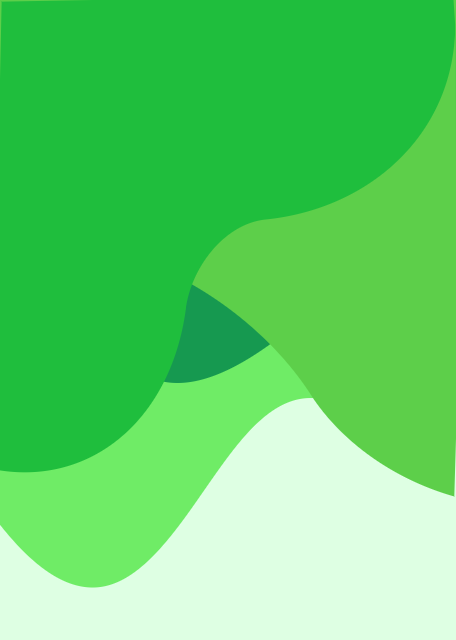
A WebGL 1 fragment shader for this background:

```glsl
precision highp float;

uniform vec2 u_resolution;

#define ASPECT 0.711
#define EDGE_WIDTH 1.0
#define MINT vec3(0.87, 1.0, 0.89)
#define LIME vec3(0.435, 0.925, 0.40)
#define TEAL vec3(0.085, 0.60, 0.315)
#define LEAF vec3(0.365, 0.81, 0.29)
#define EMERALD vec3(0.12, 0.745, 0.24)

// Signed distance above a cubic Bezier whose x never decreases
float aboveCurve(vec2 p, vec2 a, vec2 b, vec2 c, vec2 d) {
  float t = 0.5;
  float stepSize = 0.25;
  for (int i = 0; i < 18; i++) {
    float s = 1.0 - t;
    float x = s * s * s * a.x + 3.0 * s * t * (s * b.x + t * c.x) + t * t * t * d.x;
    t += x < p.x ? stepSize : -stepSize;
    stepSize *= 0.5;
  }
  float s = 1.0 - t;
  vec2 point = s * s * s * a + 3.0 * s * t * (s * b + t * c) + t * t * t * d;
  vec2 tangent = normalize(s * s * (b - a) + 2.0 * s * t * (c - b) + t * t * (d - c));
  return dot(p - point, vec2(-tangent.y, tangent.x));
}

// Light wave: a valley rising to a crest
float limeWave(vec2 p) {
  vec2 valley = vec2(0.1445, 0.082);
  vec2 slope = vec2(0.3125, 0.2255);
  if (p.x < valley.x)
    return aboveCurve(p, vec2(0.0, 0.18), vec2(0.0455, 0.1225), vec2(0.094, 0.082), valley);
  if (p.x < slope.x)
    return aboveCurve(p, valley, vec2(0.208, 0.082), vec2(0.2605, 0.15), slope);
  return aboveCurve(p, slope, vec2(0.3645, 0.3), vec2(0.4165, 0.381), vec2(0.488, 0.378));
}

// Dark bowl showing between the larger layers
float tealBowl(vec2 p) {
  return aboveCurve(p, vec2(0.247, 0.4055), vec2(0.2995, 0.391),
                    vec2(0.3645, 0.417), vec2(0.443, 0.4785));
}

// Descending hill with a slightly tilted right side
float leafHill(vec2 p) {
  vec2 bend = vec2(0.488, 0.378);
  float side = 0.7083 + 0.0295 * (p.y - 0.2235) - p.x;
  float hill = p.x < bend.x
    ? aboveCurve(p, vec2(0.26, 0.576), vec2(0.349, 0.5345), vec2(0.435, 0.463), bend)
    : aboveCurve(p, bend, vec2(0.5365, 0.306), vec2(0.6185, 0.249), vec2(0.711, 0.2235));
  return min(hill, side);
}

// Large front shape: lower lobe, hollow, upper lobe, tilted outer sides
float emeraldBlob(vec2 p) {
  vec2 waist = vec2(0.2905, 0.523);
  vec2 shoulder = vec2(0.414, 0.657);
  float left = p.x - 0.021 * (p.y - 0.876);
  float top = 1.0 - p.y - 0.018 * (0.145 - p.x);
  float right = 0.7097 - 0.065 * max(p.y - 0.961, 0.0) - p.x;
  float lobe;
  if (p.x < waist.x)
    lobe = aboveCurve(p, vec2(0.0, 0.265), vec2(0.146, 0.2425), vec2(0.2695, 0.348), waist);
  else if (p.x < shoulder.x)
    lobe = aboveCurve(p, waist, vec2(0.301, 0.5855), vec2(0.3515, 0.6505), shoulder);
  else
    lobe = aboveCurve(p, shoulder, vec2(0.581, 0.674), vec2(0.7095, 0.795), vec2(0.7097, 0.961));
  return min(min(lobe, right), min(left, top));
}

// Smooth coverage across one pixel
float coverage(float dist) {
  return clamp(dist * u_resolution.y / EDGE_WIDTH + 0.5, 0.0, 1.0);
}

void main() {
  vec2 p = gl_FragCoord.xy / u_resolution * vec2(ASPECT, 1.0);

  // Layers from back to front
  vec3 color = MINT;
  color = mix(color, LIME, coverage(limeWave(p)));
  color = mix(color, TEAL, coverage(tealBowl(p)));
  color = mix(color, LEAF, coverage(leafHill(p)));
  color = mix(color, EMERALD, coverage(emeraldBlob(p)));
  gl_FragColor = vec4(color, 1.0);
}
```
